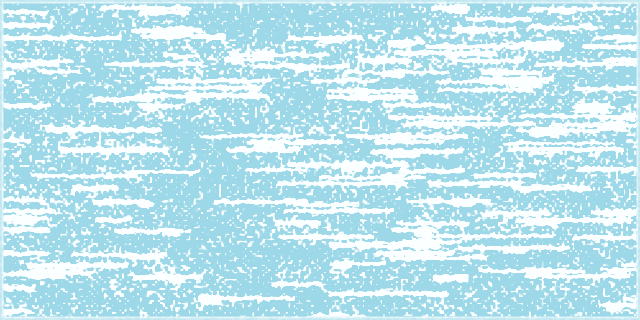
Write a Shadertoy shader that draws this texture.

```glsl
float hash(vec2 p) {
    vec3 q = fract(vec3(p.xyx) * 0.1031);
    q += dot(q, q.yzx + 33.33);
    return fract((q.x + q.y) * q.z);
}

float noise(vec2 p) {
    vec2 cell = floor(p);
    vec2 f = fract(p);
    f = f * f * (3.0 - 2.0 * f);
    return mix(mix(hash(cell), hash(cell + vec2(1, 0)), f.x),
               mix(hash(cell + vec2(0, 1)), hash(cell + vec2(1, 1)), f.x), f.y);
}

float box(vec2 p, vec2 halfSize) {
    vec2 d = abs(p) - halfSize;
    return length(max(d, 0.0)) + min(max(d.x, d.y), 0.0);
}

// Distance to one layer of thin horizontal strokes, some with a thick patch
float strokes(vec2 p, float seed) {
    vec2 size = vec2(0.46, 0.055);
    p.y += 0.021 * seed;
    float row = floor(p.y / size.y);
    p.x += size.x * hash(vec2(row, seed + 7.0));
    vec2 id = vec2(floor(p.x / size.x), row) + 41.0 * seed;
    vec2 local = p - (floor(p / size) + 0.5) * size;
    if (hash(id + 3.0) > 0.46) return 1.0;

    float halfLength = mix(0.04, 0.2, hash(id + 11.0));
    local.x -= (hash(id + 17.0) - 0.5) * (0.42 - 2.0 * halfLength);
    local.y -= (hash(id + 23.0) - 0.5) * 0.012;
    float d = box(local, vec2(halfLength, mix(0.002, 0.005, hash(id + 29.0))));

    if (hash(id + 31.0) < 0.42) {
        vec2 patchSize = vec2(mix(0.015, 0.055, hash(id + 37.0)),
                              mix(0.006, 0.014, hash(id + 43.0)));
        float side = hash(id + 47.0) * 2.0 - 1.0;
        vec2 center = vec2(side * max(halfLength - patchSize.x, 0.0), -0.004);
        d = min(d, box(local - center, patchSize));
    }
    return d;
}

void mainImage(out vec4 fragColor, in vec2 fragCoord) {
    vec2 p = fragCoord / iResolution.y;
    vec2 canvas = iResolution.xy / iResolution.y;
    vec3 blue = vec3(0.61, 0.847, 0.906);
    vec3 white = vec3(0.99, 1.0, 1.0);

    // Ragged strokes
    vec2 wobble = vec2(noise(p * 45.0), noise(p * 45.0 + 70.0)) - 0.5;
    vec2 q = p + wobble * vec2(0.02, 0.007);
    float d = 1.0;
    for (float i = 0.0; i < 3.0; i++) d = min(d, strokes(q, i));

    // Fine grain, denser in stretched drifts and along the strokes
    float grain = noise(p * vec2(125.0, 135.0));
    float drift = noise(p * vec2(5.0, 20.0) + 9.0) - 0.5;
    float field = grain + 0.24 * drift + smoothstep(0.008, -0.004, d);
    float soft = 38.0 / iResolution.y;
    float paint = smoothstep(0.74 - soft, 0.74 + soft, field);

    // Pale frame with a thin light line
    vec2 margin = min(p, canvas - p);
    float edge = min(margin.x, margin.y);
    float aa = 1.0 / iResolution.y;
    float frame = 1.0 - smoothstep(0.011 - aa, 0.011 + aa, edge);
    float line = 1.0 - smoothstep(0.001, 0.001 + 1.5 * aa, abs(edge - 0.009));
    paint = mix(paint, 0.3 + 0.25 * grain + 0.3 * line, frame);

    fragColor = vec4(mix(blue, white, paint), 1.0);
}
```
